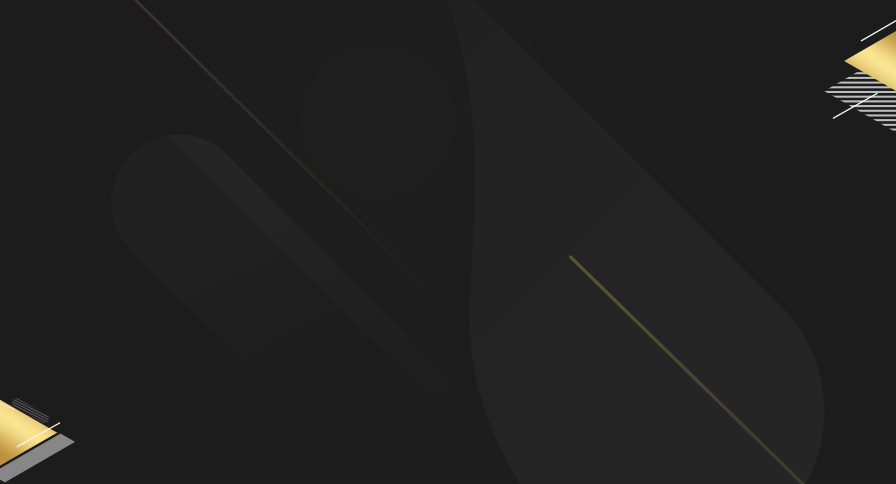
Give the GLSL for this background, as a Shadertoy shader.

```glsl
// Dark charcoal backdrop with translucent diagonal capsules, fine gold lines and gilded corner diamonds.

const vec3 CHARCOAL = vec3(0.108);
const vec3 GRAPHITE = vec3(0.142);
const vec3 OLIVE_GOLD = vec3(0.36, 0.33, 0.21);
const vec3 DEEP_GOLD = vec3(0.74, 0.57, 0.24);
const vec3 PALE_GOLD = vec3(0.98, 0.89, 0.57);
const vec3 SILVER = vec3(0.74);

// Soft coverage of a signed distance, one pixel wide.
float cover(float dist, float pixel) {
    return clamp(0.5 - dist / pixel, 0.0, 1.0);
}

float segmentDistance(vec2 p, vec2 a, vec2 b) {
    vec2 ab = b - a;
    return length(p - a - ab * clamp(dot(p - a, ab) / dot(ab, ab), 0.0, 1.0));
}

float stroke(vec2 p, vec2 a, vec2 b, float halfWidth, float pixel) {
    return cover(segmentDistance(p, a, b) - halfWidth, pixel);
}

// Flat diamond whose sides lean at thirty degrees.
float diamondDistance(vec2 p, vec2 centre, float halfWidth) {
    vec2 d = abs(p - centre);
    return 0.5 * (d.x - halfWidth) + 0.866 * d.y;
}

// Diagonal panel with a rounded lower right and a wavy left side.
float leafDistance(vec2 p) {
    vec2 v = p - vec2(1.394, 0.150);
    float along = dot(v, vec2(0.7071, -0.7071));
    float across = dot(v, vec2(0.7071));
    float rounded = length(max(vec2(along, across), 0.0)) - 0.309;
    float rise = max(p.y - 0.638, 0.0);
    float drop = max(0.336 - p.y, 0.0);
    float leftEdge = mix(0.971, 0.982, smoothstep(0.336, 0.638, p.y))
                   - 0.433 * rise * rise + 0.926 * drop * drop;
    return max(rounded, leftEdge - p.x);
}

// Metallic sheen with one bright diagonal ridge.
vec3 goldSheen(vec2 p, vec2 ridge) {
    float offset = dot(p - ridge, vec2(0.55, 0.835));
    return mix(PALE_GOLD, DEEP_GOLD, smoothstep(0.0, 0.075, abs(offset)));
}

vec3 drawPanels(vec3 col, vec2 p, float pixel) {
    // Faint light between the long line and the leaf
    col += 0.009 * smoothstep(0.65, 0.0, length(p - vec2(0.78, 0.75)));

    // Small capsule fading down its length, with a lighter upper band
    float capsule = segmentDistance(p, vec2(0.370, 0.582), vec2(1.27, -0.318)) - 0.140;
    float diagonal = p.x + p.y;
    float along = p.x - p.y;
    float inside = cover(capsule, pixel);
    float band = cover((1.068 - diagonal) * 0.7071, pixel);
    col += inside * 0.020 * (1.0 - smoothstep(-0.3, 0.62, along));
    col += inside * band * 0.013 * (1.0 - 0.6 * smoothstep(0.0, 1.1, along));

    // Large leaf, a touch brighter towards the lower right
    float leafTone = mix(0.92, 1.03, smoothstep(-0.1, 1.4, along));
    return mix(col, GRAPHITE * leafTone, cover(leafDistance(p), pixel));
}

vec3 drawDiagonalLines(vec3 col, vec2 p, float pixel) {
    float longLine = stroke(p, vec2(0.276, 1.004), vec2(1.099, 0.188), 0.0030, pixel);
    float longFade = 1.0 - smoothstep(0.27, 1.099, p.x);
    col = mix(col, OLIVE_GOLD, longLine * (0.04 + 0.40 * longFade * longFade));
    float shortLine = stroke(p, vec2(1.179, 0.469), vec2(1.667, -0.008), 0.0034, pixel);
    return mix(col, OLIVE_GOLD, shortLine * mix(0.95, 0.45, smoothstep(1.18, 1.66, p.x)));
}

vec3 drawUpperCorner(vec3 col, vec2 p, float pixel) {
    // Striped diamond behind the gold one
    float period = 0.0097;
    float stripe = (abs(fract(p.y / period) - 0.5) - 0.22) * period;
    float striped = diamondDistance(p, vec2(1.872, 0.812), 0.169);
    col = mix(col, SILVER, cover(striped, pixel) * cover(stripe, pixel));

    float gold = diamondDistance(p, vec2(1.889, 0.874), 0.145);
    col = mix(col, goldSheen(p, vec2(1.805, 0.880)), cover(gold, pixel));

    float lines = max(stroke(p, vec2(1.780, 0.916), vec2(1.870, 0.968), 0.0014, pixel),
                      stroke(p, vec2(1.722, 0.756), vec2(1.812, 0.807), 0.0014, pixel));
    return mix(col, vec3(0.96), lines);
}

vec3 drawLowerCorner(vec3 col, vec2 p, float pixel) {
    // Grey strip, dark gap, then the gold diamond
    vec2 centre = vec2(-0.027, 0.106);
    col = mix(col, vec3(0.53), cover(diamondDistance(p, vec2(0.010, 0.087), 0.145), pixel));
    col = mix(col, CHARCOAL, cover(diamondDistance(p, centre, 0.155), pixel));
    col = mix(col, goldSheen(p, vec2(0.040, 0.120)), cover(diamondDistance(p, centre, 0.145), pixel));

    // Finely hatched sliver along the upper side
    float sliver = segmentDistance(p, vec2(0.034, 0.168), vec2(0.092, 0.135)) - 0.009;
    float hatch = 0.5 + 0.5 * sin(6.2832 * (p.x + 2.0 * p.y) / 0.011);
    col = mix(col, vec3(0.50), cover(sliver, pixel) * hatch * 0.55);

    float lines = max(stroke(p, vec2(0.036, 0.077), vec2(0.123, 0.126), 0.0013, pixel),
                      0.6 * stroke(p, vec2(0.0, 0.167), vec2(0.029, 0.154), 0.0011, pixel));
    return mix(col, vec3(1.0, 0.97, 0.86), lines);
}

void mainImage(out vec4 fragColor, in vec2 fragCoord) {
    vec2 p = fragCoord / iResolution.y;
    float pixel = 1.0 / iResolution.y;
    vec3 col = drawPanels(CHARCOAL, p, pixel);
    col = drawDiagonalLines(col, p, pixel);
    col = drawUpperCorner(col, p, pixel);
    col = drawLowerCorner(col, p, pixel);
    fragColor = vec4(col, 1.0);
}
```
